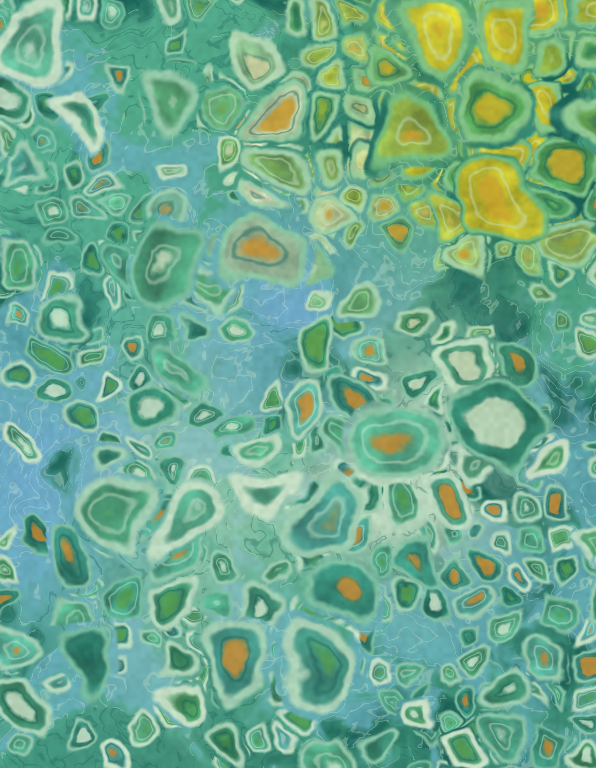
Give the GLSL for this texture, as a WebGL 2 fragment shader.

```glsl
#version 300 es
precision highp float;
// Poured acrylic paint: marbled teal ground with ringed cells, pale lace and sunny patches.
#define FINE_SCALE 25.0
#define MID_SCALE 15.5
#define BIG_SCALE 9.5
#define WARP 0.032
#define RIM_WIDTH 0.065
#define DEEP vec3(0.10, 0.38, 0.34)
#define TEAL vec3(0.32, 0.66, 0.54)
#define AQUA vec3(0.40, 0.67, 0.73)
#define PALE vec3(0.78, 0.87, 0.77)
#define GREEN vec3(0.32, 0.60, 0.31)
#define GOLD vec3(0.78, 0.73, 0.15)
#define OCHRE vec3(0.76, 0.53, 0.20)

uniform vec2 u_resolution;
out vec4 fragColor;

vec3 hash3(vec2 p) {
  vec3 q = fract(p.xyx * vec3(0.1031, 0.1030, 0.0973));
  q += dot(q, q.yxz + 33.33);
  return fract((q.xxy + q.yzz) * q.zyx);
}

float noise(vec2 p) {
  vec2 i = floor(p), f = fract(p);
  f = f * f * (3.0 - 2.0 * f);
  return mix(mix(hash3(i).x, hash3(i + vec2(1, 0)).x, f.x),
             mix(hash3(i + vec2(0, 1)).x, hash3(i + vec2(1, 1)).x, f.x), f.y);
}

float fbm(vec2 p) {
  float sum = 0.0, amp = 0.5;
  for (int i = 0; i < 5; i++) {
    sum += amp * noise(p);
    p = mat2(1.6, 1.2, -1.2, 1.6) * p + 7.3;
    amp *= 0.5;
  }
  return sum;
}

float blob(vec2 p, vec2 centre, vec2 radius) {
  vec2 d = (p - centre) / radius;
  return exp(-dot(d, d));
}

// Regions of the canvas where one kind of paint dominates
float sunnyZone(vec2 p) { return min(1.0, 1.3 * blob(p, vec2(0.64, 0.90), vec2(0.25, 0.24))); }
float creamZone(vec2 p) { return blob(p, vec2(0.36, 0.80), vec2(0.13, 0.14)); }
float blueZone(vec2 p) {
  return min(1.0, blob(p, vec2(0.38, 0.58), vec2(0.075, 0.11)) + blob(p, vec2(0.06, 0.36), vec2(0.14, 0.20)));
}
float laceZone(vec2 p) {
  return min(1.0, blob(p, vec2(0.56, 0.42), vec2(0.10, 0.14)) + 0.75 * blob(p, vec2(0.45, 0.34), vec2(0.12, 0.08))
             + 0.45 * blob(p, vec2(0.24, 0.32), vec2(0.10, 0.22)));
}
float darkZone(vec2 p) {
  return min(1.0, blob(p, vec2(0.54, 0.76), vec2(0.22, 0.15)) + 0.6 * blob(p, vec2(0.42, 0.0), vec2(0.5, 0.17))
             + 0.4 * blob(p, vec2(0.74, 0.30), vec2(0.14, 0.30)));
}

// Marbled ground with flowing veins
vec3 groundPaint(vec2 p) {
  vec2 flow = vec2(fbm(p * 6.0), fbm(p * 6.0 + 19.0));
  float n = fbm(p * 5.0 + flow * 3.5), m = fbm(p * 8.0 - flow * 4.0 + 40.0);
  vec3 c = mix(DEEP, TEAL, smoothstep(0.22, 0.50, n));
  c = mix(c, AQUA, 0.75 * smoothstep(0.47, 0.62, m));
  c = mix(c, GREEN, 0.6 * sunnyZone(p) * smoothstep(0.35, 0.55, m));
  c = mix(c, mix(AQUA, vec3(0.43, 0.65, 0.80), m), blueZone(p) * smoothstep(0.28, 0.48, n));
  c = mix(c, DEEP * mix(0.75, 1.2, n), 0.85 * darkZone(p) * smoothstep(0.65, 0.35, m));
  c = mix(c, PALE, 0.9 * laceZone(p) * smoothstep(0.22, 0.48, m + 0.1 * n));
  float vein = abs(fract(n * 9.0 + m * 3.0) - 0.5);
  c = mix(c, mix(DEEP, PALE, step(0.46, m)), 0.32 * smoothstep(0.11, 0.02, vein));
  return c;
}

// Rounded cells laid over the paint below; each one is whole or absent
vec3 addCells(vec3 below, vec3 ground, vec2 p, float scale, float density) {
  vec2 q = p * scale, base = floor(q), home = base, nearest = vec2(9.0);
  for (int k = 0; k < 9; k++) {
    vec2 id = base + vec2(k % 3, k / 3) - 1.0;
    vec2 r = id + 0.12 + 0.76 * hash3(id + scale).xy - q;
    if (dot(r, r) < dot(nearest, nearest)) { nearest = r; home = id; }
  }
  float sum = 0.0;
  for (int k = 0; k < 25; k++) {
    vec2 id = home + vec2(k % 5, k / 5) - 2.0;
    vec2 r = id + 0.12 + 0.76 * hash3(id + scale).xy - q;
    if (id != home) sum += exp(-16.0 * dot(0.5 * (nearest + r), normalize(r - nearest)));
  }
  float edge = -log(sum) / 16.0;
  vec2 centre = (q + nearest) / scale;
  vec3 h = hash3(home + scale * 3.0 + 5.0), g = hash3(home - scale + 71.0);
  float sunny = sunnyZone(centre), cream = creamZone(centre), lace = laceZone(centre);
  float presence = (density + 0.4 * max(sunny, max(cream, lace))) * (1.0 - 0.85 * blueZone(centre));
  if (h.z > presence) return below;

  float grain = fbm(q * 2.6 + g.xy * 20.0) - 0.48;
  float depth = edge - 0.02 - 0.12 * h.y + 0.10 * grain;
  float soft = 0.02 + 1.2 * scale / u_resolution.y;
  vec3 fill = mix(mix(DEEP, TEAL, 0.25 + 0.75 * g.x), mix(GREEN, AQUA, g.y), 0.65 * h.x);
  fill = mix(fill, mix(GREEN, GOLD, smoothstep(0.15, 0.75, g.x)), sunny * 0.9);
  fill = mix(fill, vec3(0.90, 0.87, 0.73), cream * step(0.35, g.y) * 0.85);
  vec3 core = mix(mix(GREEN, PALE, step(0.55, g.z)), OCHRE, step(0.72 - 0.35 * lace, g.y));
  core = mix(core, mix(GOLD, OCHRE, g.z * 0.8), sunny);
  vec3 rim = mix(mix(TEAL, PALE, 0.3 + 0.7 * h.x), GREEN + 0.12, sunny * 0.7);
  fill *= 1.0 + 0.7 * grain;

  // Concentric bands from the rim to the core
  vec3 c = mix(rim, fill, smoothstep(0.0, soft + 0.03, depth - RIM_WIDTH * (0.4 + h.x)));
  float ring = smoothstep(0.035, 0.0, abs(depth - 0.16 - 0.08 * g.z));
  c = mix(c, mix(DEEP, PALE, step(0.45, g.x)), 0.45 * ring);
  c = mix(c, core, 0.85 * smoothstep(0.0, 0.09, depth - 0.18 - 0.10 * g.x + 0.12 * grain));
  vec3 web = mix(below, ground, smoothstep(0.0, 0.05, edge));
  return mix(web, c, smoothstep(-soft, soft, depth));
}

void main() {
  vec2 p = gl_FragCoord.xy / u_resolution.y;
  vec2 bend = vec2(fbm(p * 9.0 + 3.0), fbm(p * 9.0 + 57.0)) - 0.48;
  vec2 q = p + 2.0 * WARP * bend;
  vec3 ground = groundPaint(p);
  vec3 c = addCells(ground, ground, q, FINE_SCALE, 0.50);
  c = addCells(c, ground, q + 0.011, MID_SCALE, 0.34);
  c = addCells(c, ground, q + 0.037, BIG_SCALE, 0.13);
  c *= 0.97 + 0.08 * noise(p * 150.0);
  fragColor = vec4(clamp(c, 0.0, 1.0), 1.0);
}
```
